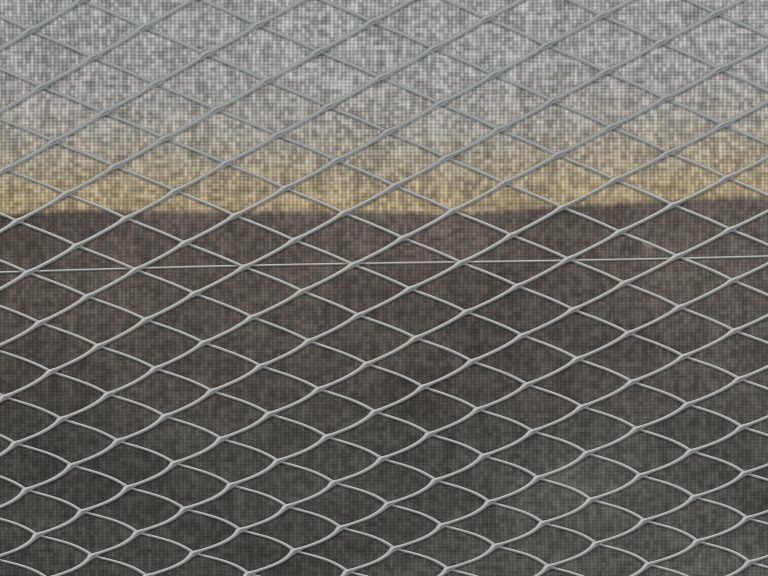
Reproduce this pattern procedurally as a WebGL 2 fragment shader.

```glsl
#version 300 es
precision highp float;
// Chain-link fence in front of backlit shade cloth. A mild perspective maps the
// canvas to mesh space, where both wire families lie on integer lines; the cloth
// is a thread grid broken up by hash noise over a sunset-like gradient.
uniform vec2 u_resolution;
out vec4 fragColor;

// All lengths are fractions of the canvas height.
const vec2  MESH_CENTER = vec2(0.7986, 0.5451); // one knot of the mesh
const vec2  CELL = vec2(0.1884, 0.0885);        // diamond width and height
const float LEAN = 0.125;                       // sideways drift of the columns
const float TILT = 0.0245;                      // rise of the rows
const float PERSPECTIVE = 0.138;                // cells grow towards the top
const float WIRE_RADIUS = 0.0030;
const float KNOT_SWELL = 0.65;
const float TIE_RADIUS = 0.0019;
const vec2  THREADS = vec2(142.0, 166.0);       // cloth threads per unit

const vec3 SKY_HIGH   = vec3(0.60, 0.595, 0.60);
const vec3 SKY_MID    = vec3(0.60, 0.59, 0.56);
const vec3 SKY_LOW    = vec3(0.62, 0.565, 0.45);
const vec3 GROUND_TOP = vec3(0.365, 0.34, 0.32);
const vec3 GROUND_LOW = vec3(0.305, 0.30, 0.285);
const vec3 WIRE_LIGHT = vec3(0.73, 0.735, 0.72);
const vec3 WIRE_SHADE = vec3(0.43, 0.435, 0.43);
const vec3 WIRE_HAZE  = vec3(0.57, 0.585, 0.585);
const vec3 LEAF       = vec3(0.64, 0.55, 0.51);

float hash(vec2 p) {
    vec3 q = fract(p.xyx * vec3(0.1031, 0.1030, 0.0973));
    q += dot(q, q.yzx + 33.33);
    return fract((q.x + q.y) * q.z);
}

float noise(vec2 p) {
    vec2 i = floor(p), f = fract(p);
    f = f * f * (3.0 - 2.0 * f);
    return mix(mix(hash(i), hash(i + vec2(1, 0)), f.x),
               mix(hash(i + vec2(0, 1)), hash(i + vec2(1, 1)), f.x), f.y);
}

float fbm(vec2 p) {
    float sum = 0.0, amp = 0.5;
    for (int i = 0; i < 4; i++) {
        sum += amp * noise(p);
        p = p * 2.03 + 17.0;
        amp *= 0.5;
    }
    return sum;
}

// Signed distance in cells to the nearest bowed line; t runs along the wire.
float bowedLine(float s, float t, float bow) {
    s -= bow * sin(3.14159 * pow(fract(t), 1.2));
    return s - round(s);
}

// Lays a round wire over the colour; up is the signed height above its axis.
vec3 layWire(vec3 col, float up, float radius, float haze, float px) {
    float shadow = 1.0 - smoothstep(radius, radius * 2.2, abs(up + radius * 0.5));
    col *= 1.0 - 0.22 * shadow;
    float lit = smoothstep(-1.0, 0.6, up / radius);
    vec3 metal = mix(WIRE_SHADE, WIRE_LIGHT, lit);
    metal = mix(metal, WIRE_HAZE + 0.07 * (lit - 0.5), haze);
    return mix(col, metal, 1.0 - smoothstep(radius - px, radius + px, abs(up)));
}

vec3 cloth(vec2 p, float horizon) {
    // Light behind the cloth
    float h = p.y - horizon;
    vec3 sky = mix(SKY_LOW, SKY_MID, smoothstep(0.0, 0.16, h));
    sky = mix(sky, SKY_HIGH, smoothstep(0.12, 0.28, h));
    vec3 ground = mix(GROUND_LOW, GROUND_TOP, smoothstep(-0.5, 0.0, h));
    ground += 0.035 * smoothstep(0.3, 1.3, p.x) - 0.025;
    ground *= 0.80 + 0.42 * fbm(p * vec2(4.0, 6.0) + 3.0);
    float open = smoothstep(-0.006, 0.008, h);
    vec3 col = mix(ground, sky, open);

    // Threads with irregular gaps and glints
    vec2 q = p + 0.004 * vec2(noise(p * 9.0), noise(p * 11.0 + 5.0));
    vec2 ribs = cos(6.28318 * q * THREADS);
    float glint = noise(q * THREADS * vec2(1.0, 0.8)) - 0.5;
    float streak = noise(q * vec2(95.0, 9.0)) - 0.5;
    float weave = 0.20 * ribs.x + 0.13 * ribs.y + 0.85 * glint + 0.28 * streak;
    weave += 0.18 * (noise(q * vec2(12.0, 110.0)) - 0.5);
    return col * (1.0 + weave * mix(0.40, 0.44, open));
}

void main() {
    vec2 p = gl_FragCoord.xy / u_resolution.y;
    float px = 0.75 / u_resolution.y;
    float horizon = 0.631 + 0.026 * smoothstep(0.75, 1.33, p.x)
                  + 0.008 * (noise(p.xx * 5.0) - 0.5);
    vec3 col = cloth(p, horizon);
    float haze = smoothstep(-0.03, 0.14, p.y - horizon) * 0.85;

    // Small leaf caught in the cloth
    vec2 leaf = (p - vec2(1.125, 0.576)) * mat2(0.94, -0.34, 0.34, 0.94);
    col = mix(col, LEAF, 1.0 - smoothstep(0.7, 1.2, length(leaf / vec2(0.012, 0.005))));

    // Mesh space: wires at integer values of rise and fall
    vec2 d = p - MESH_CENTER;
    float depth = 1.0 + PERSPECTIVE * d.y;
    vec2 m = vec2(d.x + LEAN * d.y, d.y - TILT * d.x) / (CELL * depth);
    m += 0.025 * (vec2(noise(m * 0.8), noise(m * 0.8 + 40.0)) - 0.5);
    float fall = m.x + m.y, rise = m.x - m.y;
    float toCanvas = depth * CELL.x * CELL.y / length(CELL);
    float bow = mix(0.085, 0.015, smoothstep(0.0, 0.6, p.y));

    // Straight tie wire, then falling wires, then rising wires with knots
    float tie = d.y - 0.022 * d.x + 0.002 * sin(d.x * 4.0);
    col = layWire(col, tie, TIE_RADIUS, haze, px);
    float fallUp = bowedLine(fall, rise, bow) * toCanvas;
    col = layWire(col, fallUp, WIRE_RADIUS * 0.92, haze, px);
    float riseUp = -bowedLine(rise, fall, bow) * toCanvas;
    float alongKnot = (fall - round(fall)) / 0.10;
    float knot = exp(-alongKnot * alongKnot);
    col = layWire(col, riseUp, WIRE_RADIUS * (1.0 + KNOT_SWELL * knot), haze, px);
    float crease = exp(-pow((riseUp + 0.001) / 0.0012, 2.0)) * knot;
    col *= 1.0 - 0.25 * crease;

    fragColor = vec4(clamp(col, 0.0, 1.0), 1.0);
}
```
